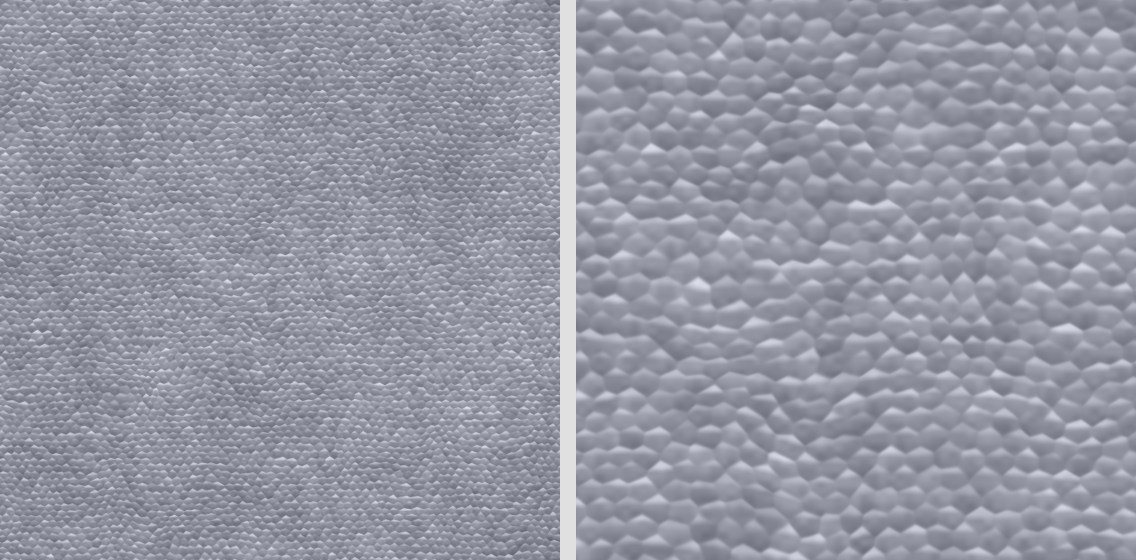
Left, the full canvas; right, a detail of the centre.
Reproduce this texture procedurally as a WebGL 1 fragment shader.

```glsl
precision highp float;
// Blue-grey woven cloth: staggered rows of small raised knots, lit from above.

uniform vec2 u_resolution;

const vec3 CLOTH_COLOR = vec3(0.548, 0.558, 0.607);
const vec2 KNOT_COUNT = vec2(62.0, 88.0);  // knots across, rows up
const vec2 KNOT_METRIC = vec2(1.3, 1.0);   // knots are wider than tall
const float JITTER = 0.36;          // scatter of knot centres
const float SEAM_SHARPNESS = 10.0;  // crispness between knots
const float SLOPE_SHADE = 0.115;    // dark underside to light top
const float RIM_LIGHT = 0.12;       // bright crescent on the upper edge
const float KNOT_TONE = 0.075;      // brightness spread between knots
const float PATCH_TONE = 0.10;      // broad cloudy wear
const float STREAK_TONE = 0.05;     // faint uneven threads
const float FIBRE_TONE = 0.07;      // fine fuzz
const float WARP = 0.5;             // waviness of rows, in knots

float hash(vec2 p) {
  return fract(sin(dot(p, vec2(127.1, 311.7))) * 43758.5453);
}

float noise(vec2 p) {
  vec2 cell = floor(p);
  vec2 f = fract(p);
  f = f * f * (3.0 - 2.0 * f);
  float low = mix(hash(cell), hash(cell + vec2(1.0, 0.0)), f.x);
  float high = mix(hash(cell + vec2(0.0, 1.0)), hash(cell + 1.0), f.x);
  return mix(low, high, f.y);
}

float fbm(vec2 p) {
  float sum = 0.0;
  float amplitude = 0.5;
  for (int i = 0; i < 4; i++) {
    sum += amplitude * noise(p);
    p = p * 2.03 + 17.3;
    amplitude *= 0.5;
  }
  return sum / 0.9375;
}

// Shading of one knot; offset is measured from its centre.
float knotShade(vec2 offset, vec2 id) {
  float height = offset.y + 0.25 * (hash(id + 5.7) - 0.5) * offset.x;
  float rim = smoothstep(0.12, 0.52, height) * (0.4 + 1.2 * hash(id + 41.3));
  float tone = hash(id + 73.1) - 0.5;
  return SLOPE_SHADE * height + RIM_LIGHT * rim + KNOT_TONE * tone;
}

// Neighbouring knots blended by distance, so the seams stay smooth.
float weave(vec2 p) {
  float total = 0.0;
  float weights = 0.0;
  for (int j = -1; j <= 1; j++) {
    float row = floor(p.y) + float(j);
    float stagger = 0.5 * mod(row, 2.0);
    for (int i = -1; i <= 1; i++) {
      vec2 id = vec2(floor(p.x + stagger) + float(i), row);
      vec2 jitter = JITTER * (vec2(hash(id), hash(id + 19.9)) - 0.5);
      vec2 offset = p + vec2(stagger, 0.0) - id - 0.5 - jitter;
      vec2 scaled = offset * KNOT_METRIC;
      float weight = exp(-SEAM_SHARPNESS * dot(scaled, scaled));
      total += weight * knotShade(offset, id);
      weights += weight;
    }
  }
  return total / max(weights, 1e-6);
}

void main() {
  vec2 uv = gl_FragCoord.xy / u_resolution;

  // Knots on gently wavering rows
  vec2 waver = vec2(noise(uv * 17.0), noise(uv * 19.0 + 31.0)) - 0.5;
  float shade = weave(uv * KNOT_COUNT + 2.0 * WARP * waver);

  // Cloudy wear, uneven threads both ways, and fibre fuzz
  shade += PATCH_TONE * (fbm(uv * 7.0 + 3.1) - 0.5);
  float streaks = noise(uv * vec2(9.0, 70.0)) + noise(uv * vec2(50.0, 8.0) + 57.0);
  shade += STREAK_TONE * 0.5 * (streaks - 1.0);
  shade += FIBRE_TONE * (noise(uv * vec2(190.0, 230.0)) - 0.5);

  gl_FragColor = vec4(clamp(CLOTH_COLOR + shade, 0.0, 1.0), 1.0);
}
```
